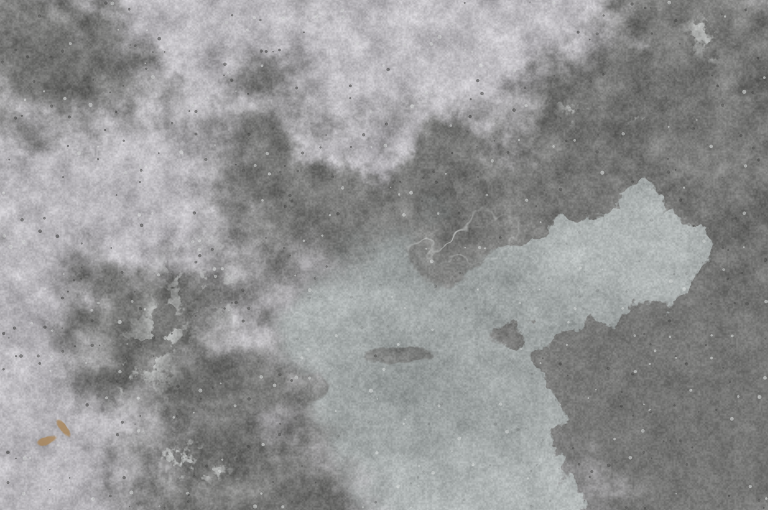
Write a Shadertoy shader that draws this texture.

```glsl
// Weathered concrete: mottled lilac-grey stains, a pale dried patch, crust and grit.
#define DARK_STONE  vec3(0.462, 0.463, 0.458)
#define LIGHT_STONE vec3(0.725, 0.718, 0.735)
#define PALE_FILM   vec3(0.645, 0.667, 0.666)
#define CRUST_WHITE vec3(0.820, 0.830, 0.825)
#define LEAF_OCHRE  vec3(0.660, 0.530, 0.370)
#define STAIN_SCALE 4.5
#define STAIN_RAGGED 2.4
#define MOTTLE 0.30
#define GRAIN 0.085
#define EDGE_WOBBLE 0.17

// Stain areas: centre, radii
const vec4 LIGHT_AREAS[8] = vec4[8](
    vec4(0.06, 0.55, 0.19, 0.25), vec4(0.06, 0.07, 0.20, 0.14),
    vec4(0.86, 0.90, 0.27, 0.14), vec4(0.42, 0.97, 0.13, 0.13),
    vec4(0.32, 0.63, 0.16, 0.11), vec4(0.76, 0.75, 0.20, 0.05),
    vec4(0.00, 0.30, 0.11, 0.20), vec4(1.05, 1.00, 0.15, 0.07));
const vec4 DARK_AREAS[8] = vec4[8](
    vec4(0.16, 0.90, 0.15, 0.10), vec4(0.62, 0.62, 0.28, 0.11),
    vec4(0.23, 0.36, 0.14, 0.13), vec4(0.52, 0.16, 0.17, 0.20),
    vec4(1.25, 0.82, 0.25, 0.17), vec4(1.40, 0.28, 0.42, 0.30),
    vec4(1.46, 0.72, 0.16, 0.30), vec4(1.05, 0.62, 0.20, 0.06));
const vec4 CRUST_AREAS[6] = vec4[6](
    vec4(0.40, 0.46, 0.08, 0.07), vec4(0.30, 0.33, 0.07, 0.08),
    vec4(0.36, 0.12, 0.09, 0.06), vec4(1.37, 0.88, 0.035, 0.035),
    vec4(1.26, 0.75, 0.035, 0.025), vec4(1.13, 0.73, 0.035, 0.02));
const vec4 DAMP_SPOTS[3] = vec4[3](
    vec4(0.87, 0.50, 0.065, 0.045), vec4(0.79, 0.305, 0.085, 0.02),
    vec4(0.59, 0.235, 0.065, 0.035));

float hash(vec2 p) {
    uvec2 u = uvec2(ivec2(floor(p)));
    uint h = u.x * 1597334677u ^ u.y * 3812015801u;
    h = (h ^ (h >> 16)) * 2246822519u;
    h = (h ^ (h >> 13)) * 3266489917u;
    return float((h ^ (h >> 16)) >> 8) / 16777216.0;
}

float noise(vec2 p) {
    vec2 i = floor(p), f = p - i;
    f = f * f * (3.0 - 2.0 * f);
    return mix(mix(hash(i), hash(i + vec2(1, 0)), f.x),
               mix(hash(i + vec2(0, 1)), hash(i + vec2(1, 1)), f.x), f.y);
}

float fbm(vec2 p, int octaves) {
    float sum = 0.0, weight = 1.0, total = 0.0;
    for (int i = 0; i < octaves; i++) {
        sum += weight * noise(p);
        total += weight;
        weight *= 0.58;
        p = mat2(1.6, 1.2, -1.2, 1.6) * p + 17.3;
    }
    return sum / total;
}

float blob(vec2 p, vec4 area) {
    vec2 d = (p - area.xy) / area.zw;
    return exp(-dot(d, d));
}

float capsule(vec2 p, vec2 a, vec2 b, float radius) {
    vec2 d = b - a;
    return length(p - a - d * clamp(dot(p - a, d) / dot(d, d), 0.0, 1.0)) - radius;
}

// Sparse round specks, one candidate per jittered grid cell
float specks(vec2 p, float scale, float density) {
    vec2 cell = floor(p * scale);
    vec2 centre = 0.3 + 0.4 * vec2(hash(cell + 31.0), hash(cell + 67.0));
    float radius = 0.1 + 0.2 * hash(cell + 113.0);
    float soft = scale / iResolution.y;
    float d = length(p * scale - cell - centre);
    return step(hash(cell), density) * (1.0 - smoothstep(radius - 0.5 * soft, radius + 0.5 * soft, d));
}

void mainImage(out vec4 fragColor, in vec2 fragCoord) {
    vec2 p = fragCoord / iResolution.y;
    float broad = fbm(p * vec2(0.8, 1.2) * STAIN_SCALE + 5.0, 7) - 0.5;
    float ragged = fbm(p * 8.0 + 41.0, 6) - 0.5;
    float mottle = fbm(p * 24.0 + 9.0, 5) - 0.5;
    vec2 warped = p + 0.25 * vec2(broad, ragged);

    // Ragged light and dark stains
    float field = STAIN_RAGGED * broad + 0.8 * ragged + 0.7 * mottle;
    for (int i = 0; i < 8; i++)
        field += blob(warped, LIGHT_AREAS[i]) - 0.85 * blob(warped, DARK_AREAS[i]);
    vec3 color = mix(DARK_STONE, LIGHT_STONE, smoothstep(-0.5, 0.8, field));

    // Pale film, crisp on the right and fading on the left
    float film = min(capsule(p, vec2(0.60, 0.35), vec2(1.28, 0.49), 0.055 + 0.05 * smoothstep(0.5, 1.2, p.x)),
                     capsule(p, vec2(0.80, 0.30), vec2(0.97, -0.04), 0.20));
    film = min(film, capsule(p, vec2(0.78, 0.49), vec2(1.0, 0.47), 0.06));
    film += EDGE_WOBBLE * ragged + 0.06 * mottle;
    float fade = mix(0.045, 0.004, smoothstep(0.75, 1.02, p.x));
    float pale = 1.0 - smoothstep(-fade, fade, film);
    float damp = 0.9 * ragged + 0.8 * mottle;
    for (int i = 0; i < 3; i++) damp += blob(p, DAMP_SPOTS[i]);
    pale *= 1.0 - 0.8 * smoothstep(0.38, 0.58, damp);
    float sheen = 0.07 * blob(p, vec4(1.24, 0.48, 0.22, 0.12)) + 0.035 * blob(p, vec4(1.0, 0.05, 0.25, 0.2));
    color = mix(color, PALE_FILM + sheen + 0.22 * broad, pale * 0.94);

    // Mottling is weaker on the film and the smooth lower-right slab
    float slab = smoothstep(0.95, 1.12, p.x) * (1.0 - smoothstep(0.35, 0.55, p.y));
    color += MOTTLE * mottle * mix(1.0, 0.4, max(pale, slab));

    // White crust and thin mineral veins
    float crust = 0.0;
    for (int i = 0; i < 6; i++) crust += blob(warped, CRUST_AREAS[i]);
    crust *= smoothstep(0.53, 0.65, fbm(p * 38.0 + 3.0, 4));
    float vein = 1.0 - smoothstep(0.0, 0.025, abs(fbm(p * 9.0 + 23.0, 4) - 0.5));
    crust += 0.75 * vein * blob(p, vec4(0.89, 0.54, 0.12, 0.05));
    color = mix(color, CRUST_WHITE, 0.75 * min(crust, 1.0));

    // Grit, pits and fine grain
    color = mix(color, CRUST_WHITE, 0.6 * specks(p, 75.0, 0.025));
    color = mix(color, DARK_STONE * 0.65, 0.6 * specks(p + 3.0, 85.0, 0.03) * (1.0 - 0.7 * pale));
    color += GRAIN * (noise(p * 310.0) + 0.6 * noise(p * 140.0) - 0.8);

    // Two dry leaf scraps
    for (int i = 0; i < 2; i++) {
        float k = float(i), angle = 2.2 - 1.9 * k;
        vec2 d = p - mix(vec2(0.124, 0.162), vec2(0.094, 0.137), k);
        d = mat2(cos(angle), -sin(angle), sin(angle), cos(angle)) * d / vec2(0.017, 0.006);
        color = mix(color, LEAF_OCHRE, 0.85 * (1.0 - smoothstep(0.6, 1.2, length(d) + 2.0 * mottle)));
    }
    fragColor = vec4(clamp(color, 0.0, 1.0), 1.0);
}
```
